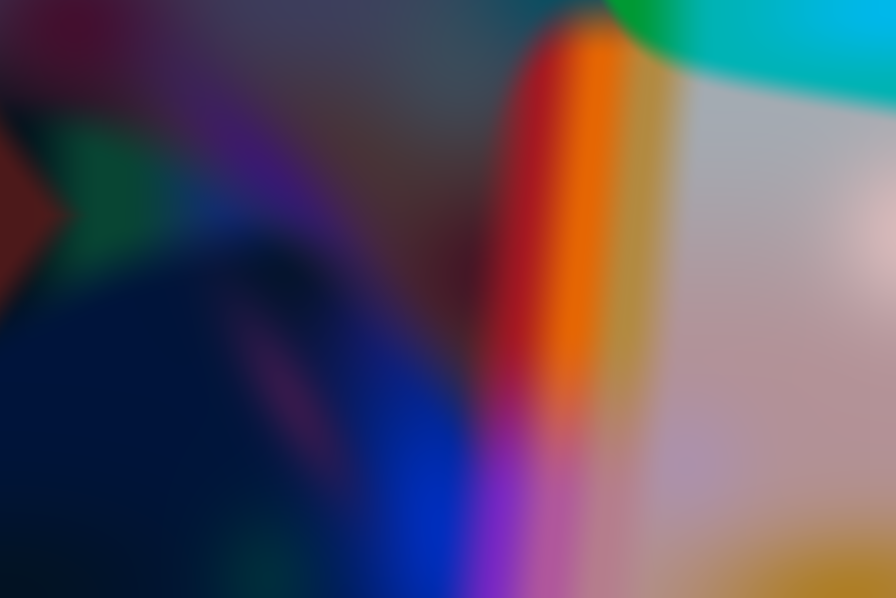
A Shadertoy shader for this background:

```glsl
const float ASPECT = 1.5;
const float BAND_LEAN = 0.1;
const vec4 BAND_STOPS = vec4(0.88, 0.985, 1.07, 1.17);

// Upper left haze
const vec3 PLUM = vec3(0.27, 0.04, 0.16);
const vec3 SLATE = vec3(0.24, 0.24, 0.36);
const vec3 UMBER = vec3(0.29, 0.19, 0.19);
const vec3 VIOLET = vec3(0.23, 0.09, 0.45);
const vec3 STEEL = vec3(0.24, 0.31, 0.36);
const vec3 TEAL = vec3(0.03, 0.31, 0.38);
const vec3 WINE = vec3(0.26, 0.07, 0.14);
const vec3 RUST = vec3(0.33, 0.10, 0.10);

// Lower left depths
const vec3 INK = vec3(0.01, 0.07, 0.11);
const vec3 FOREST = vec3(0.03, 0.27, 0.20);
const vec3 ROYAL = vec3(0.08, 0.17, 0.52);
const vec3 NAVY = vec3(0.00, 0.08, 0.23);
const vec3 INDIGO = vec3(0.15, 0.08, 0.36);
const vec3 COBALT = vec3(0.00, 0.18, 0.74);
const vec3 MULBERRY = vec3(0.24, 0.10, 0.30);
const vec3 PINE = vec3(0.00, 0.20, 0.22);

// Spectral band
const vec3 RED = vec3(0.65, 0.09, 0.13);
const vec3 ORANGE = vec3(0.90, 0.40, 0.01);
const vec3 OLIVE = vec3(0.70, 0.54, 0.25);
const vec3 PURPLE = vec3(0.47, 0.15, 0.77);
const vec3 MAUVE = vec3(0.69, 0.34, 0.61);
const vec3 PINK = vec3(0.71, 0.49, 0.55);

// Right side
const vec3 MIST = vec3(0.64, 0.67, 0.70);
const vec3 ROSE = vec3(0.70, 0.57, 0.59);
const vec3 BLUSH = vec3(0.87, 0.74, 0.74);
const vec3 LAVENDER = vec3(0.67, 0.57, 0.69);
const vec3 OCHRE = vec3(0.68, 0.49, 0.12);
const vec3 GREEN = vec3(0.00, 0.60, 0.20);
const vec3 CYAN = vec3(0.00, 0.70, 0.70);
const vec3 SKY = vec3(0.00, 0.72, 0.92);

// Blends a soft rotated ellipse of tint over base
vec3 glow(vec3 base, vec3 tint, vec2 offset, vec2 radius, float angle, float strength) {
    float c = cos(angle), s = sin(angle);
    vec2 d = vec2(c * offset.x + s * offset.y, c * offset.y - s * offset.x) / radius;
    return mix(base, tint, strength * exp(-dot(d, d)));
}

// Four colours joined smoothly at the band stops
vec3 bandRamp(float s, vec3 a, vec3 b, vec3 c, vec3 d) {
    vec3 col = mix(a, b, smoothstep(BAND_STOPS.x, BAND_STOPS.y, s));
    col = mix(col, c, smoothstep(BAND_STOPS.y, BAND_STOPS.z, s));
    return mix(col, d, smoothstep(BAND_STOPS.z, BAND_STOPS.w, s));
}

vec3 upperHaze(vec2 p) {
    vec3 col = mix(UMBER, SLATE, smoothstep(0.72, 1.0, p.y));
    col = glow(col, INK, p - vec2(0.0, 0.80), vec2(0.24, 0.14), 0.0, 0.9);
    col = glow(col, PLUM, p - vec2(0.13, 0.96), vec2(0.17, 0.15), 0.0, 0.9);
    col = glow(col, STEEL, p - vec2(0.77, 0.90), vec2(0.15, 0.18), 0.0, 0.8);
    col = glow(col, TEAL, p - vec2(0.96, 1.02), vec2(0.17, 0.11), 0.0, 1.0);
    col = glow(col, VIOLET, p - vec2(0.46, 0.69), vec2(0.25, 0.08), -0.85, 0.95);
    return glow(col, WINE, p - vec2(0.82, 0.54), vec2(0.14, 0.13), 0.0, 0.9);
}

vec3 lowerDepths(vec2 p) {
    // Green to blue strip above the navy hollow
    vec3 strip = mix(FOREST, ROYAL, smoothstep(0.20, 0.42, p.x));
    strip = mix(INK, strip, smoothstep(0.02, 0.17, p.x));
    float hollowTop = 0.60 - 0.8 * (p.x - 0.42) * (p.x - 0.42);
    vec3 col = mix(strip, NAVY, smoothstep(0.06, -0.07, p.y - hollowTop));
    col = glow(col, INK, p - vec2(0.54, 0.53), vec2(0.15, 0.12), -0.4, 0.8);
    col = glow(col, INK, p - vec2(0.0, 0.0), vec2(0.30, 0.16), 0.0, 0.8);
    col = glow(col, PINE, p - vec2(0.45, 0.03), vec2(0.10, 0.12), 0.0, 0.8);
    col = glow(col, INDIGO, p - vec2(0.70, 0.48), vec2(0.14, 0.15), -0.7, 0.95);
    col = glow(col, COBALT, p - vec2(0.74, 0.11), vec2(0.16, 0.32), 0.1, 1.0);
    return glow(col, MULBERRY, p - vec2(0.49, 0.33), vec2(0.18, 0.055), -1.03, 0.85);
}

vec3 paleField(vec2 p) {
    vec3 col = mix(ROSE, MIST, smoothstep(0.35, 0.85, p.y));
    col = glow(col, BLUSH, p - vec2(1.53, 0.61), vec2(0.13, 0.14), 0.0, 0.9);
    col = glow(col, LAVENDER, p - vec2(1.15, 0.22), vec2(0.11, 0.12), 0.0, 0.8);
    return glow(col, OCHRE, p - vec2(1.42, 0.0), vec2(0.25, 0.12), 0.1, 0.95);
}

void mainImage(out vec4 fragColor, in vec2 fragCoord) {
    vec2 p = fragCoord / iResolution.xy * vec2(ASPECT, 1.0);

    // Left side, split by a falling curve
    float ridge = 0.81 - 0.78 * p.x * p.x;
    float softness = mix(0.035, 0.15, clamp(p.x, 0.0, 1.0));
    vec3 col = mix(upperHaze(p), lowerDepths(p), smoothstep(softness, -softness, p.y - ridge));

    // Rust wedge at the left edge
    float wedge = p.x + 0.75 * abs(p.y - 0.64);
    col = mix(col, RUST, 0.9 * smoothstep(0.16, 0.07, wedge));

    // Spectral band, warm above and cool below, opening to the pale field
    float s = p.x - BAND_LEAN * (p.y - 0.7);
    vec3 field = paleField(p);
    vec3 warm = bandRamp(s, RED, ORANGE, OLIVE, field);
    vec3 cool = bandRamp(s, PURPLE, MAUVE, PINK, field);
    vec3 band = mix(cool, warm, smoothstep(0.15, 0.46, p.y));
    float left = min(p.x - 0.98, 0.0);
    float tip = smoothstep(0.05, -0.08, p.y - 0.98 + 6.0 * left * left);
    col = mix(col, band, tip * smoothstep(0.79, 0.90, s));

    // Green to blue sheet in the upper right
    float sheetEdge = 0.87 - 0.17 * (p.x - 1.2) + 0.09 * exp((1.02 - p.x) / 0.06);
    vec3 sheet = mix(GREEN, CYAN, smoothstep(1.05, 1.20, p.x));
    sheet = mix(sheet, SKY, smoothstep(1.15, 1.5, p.x) * smoothstep(0.84, 0.98, p.y));
    col = mix(col, sheet, smoothstep(-0.03, 0.03, p.y - sheetEdge));

    fragColor = vec4(col, 1.0);
}
```
